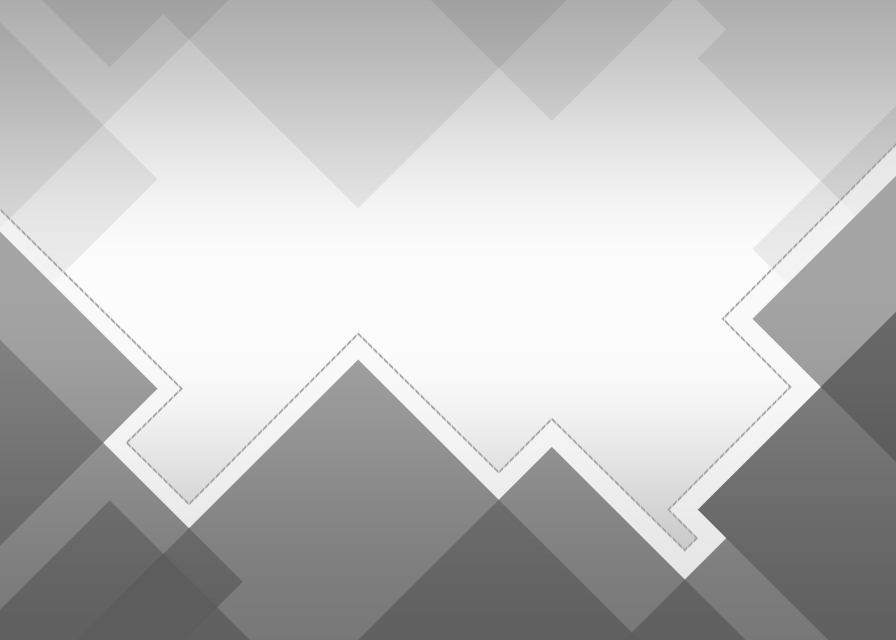
This background is drawn by a Shadertoy shader. Its source:

```glsl
#define CANVAS vec2(7.68, 5.5)
#define MIRROR_SUM 4.88
#define LIGHT_TINT 0.93
#define OVERLAP_TINT 0.80
#define DARKEST 0.365
#define BAND_WHITE 0.97
#define STITCH_TONE 0.62
#define STITCH_PITCH 0.045
#define STITCH_WIDTH 0.008

// Right-angled wedges: corner (x+y, y-x), then the two opening directions
const int WEDGE_COUNT = 8;
const int HEAVY_WEDGE = 5;
const vec4 WEDGES[WEDGE_COUNT] = vec4[](
    vec4(4.69, 1.99, -1, 1),
    vec4(7.08, 2.92, -1, 1),
    vec4(5.24, 3.36, 1, 1),
    vec4(6.16, 0.02, 1, 1),
    vec4(8.57, -0.89, 1, 1),
    vec4(10.36, -1.60, 1, -1),
    vec4(9.19, -3.71, 1, -1),
    vec4(10.85, -1.60, 1, 1));

// Signed distance, negative inside, in diagonal units
float wedge(vec2 p, vec4 w) {
    vec2 diagonal = vec2(p.x + p.y, p.y - p.x);
    vec2 side = (w.xy - diagonal) * w.zw;
    return max(side.x, side.y);
}

// x: nearest distance, y: number of layers, z: cover of the heavy wedge
vec3 layers(vec2 p, float aa) {
    vec3 result = vec3(1e3, 0.0, 0.0);
    for (int i = 0; i < WEDGE_COUNT; i++) {
        float d = wedge(p, WEDGES[i]);
        float cover = 1.0 - smoothstep(-aa, aa, d);
        result.x = min(result.x, d);
        result.y += cover;
        if (i == HEAVY_WEDGE) result.z = cover;
    }
    return result;
}

float backdrop(float y) {
    float tone = 0.70 + 0.29 * smoothstep(-0.6, 2.4, y);
    return tone - 0.22 * smoothstep(2.9, 5.2, y);
}

void mainImage(out vec4 fragColor, in vec2 fragCoord) {
    // y runs downward from the top edge
    vec2 p = fragCoord / iResolution.xy * CANVAS;
    p.y = CANVAS.y - p.y;
    float pixel = CANVAS.y / iResolution.y;
    float aa = pixel;

    // Backdrop with pale wedges mirrored from below
    vec3 upper = layers(vec2(p.x, MIRROR_SUM - p.y), aa);
    float tone = backdrop(p.y) * pow(LIGHT_TINT, min(upper.y, 2.0));

    // White margin around the dark wedges
    vec3 lower = layers(p, aa);
    float outline = lower.x - mix(0.19, 0.27, p.x / CANVAS.x);
    float margin = 1.0 - smoothstep(-aa, aa, outline);
    tone = mix(tone, BAND_WHITE, 0.65 * margin);

    // Stitched outline
    float away = abs(outline) * 0.7071;
    float stitch = 1.0 - smoothstep(0.0, STITCH_WIDTH + pixel * 0.8, away);
    float gap = abs(fract(p.x / STITCH_PITCH) - 0.5);
    float dash = 1.0 - smoothstep(0.25, 0.45, gap);
    tone = mix(tone, STITCH_TONE, stitch * mix(0.35, 1.0, dash));

    // Dark overlapping wedges
    float depth = max(lower.y + lower.z - 1.0, 0.0);
    float dark = mix(0.645, 0.47, smoothstep(2.3, 5.7, p.y));
    dark = max(dark * pow(OVERLAP_TINT, depth), DARKEST);
    tone = mix(tone, dark, min(lower.y, 1.0));

    fragColor = vec4(vec3(tone), 1.0);
}
```
